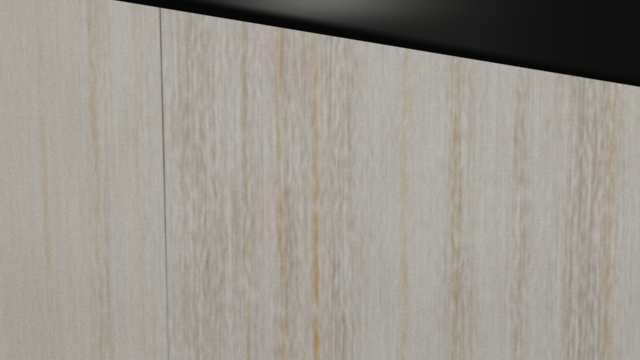
Reproduce this texture procedurally as a Shadertoy shader.

```glsl
// Pale streaked wood panel below a slanted black metal edge with a soft sheen.

vec2 hashGradient(vec2 cell) {
    vec3 q = fract(cell.xyx * vec3(0.1031, 0.1030, 0.0973));
    q += dot(q, q.yzx + 33.33);
    return 2.0 * fract((q.xx + q.yz) * q.zy) - 1.0;
}

float gradientNoise(vec2 p) {
    vec2 cell = floor(p), f = fract(p);
    vec2 w = f * f * f * (f * (f * 6.0 - 15.0) + 10.0);
    float a = dot(hashGradient(cell), f);
    float b = dot(hashGradient(cell + vec2(1, 0)), f - vec2(1, 0));
    float c = dot(hashGradient(cell + vec2(0, 1)), f - vec2(0, 1));
    float d = dot(hashGradient(cell + vec2(1, 1)), f - vec2(1, 1));
    return mix(mix(a, b, w.x), mix(c, d, w.x), w.y);
}

float bell(float x, float center, float width) {
    float d = (x - center) / width;
    return exp(-d * d);
}

// Broad brown bands: center, width, strength
float brownBands(float u) {
    const vec3 bands[9] = vec3[9](
        vec3(0.26, 0.04, 0.38), vec3(0.40, 0.04, 0.25), vec3(0.55, 0.08, 0.50),
        vec3(0.68, 0.04, 0.38), vec3(0.80, 0.05, 0.55), vec3(0.94, 0.06, 0.50),
        vec3(1.28, 0.04, 0.42), vec3(1.46, 0.03, 0.38), vec3(1.65, 0.08, 0.62));
    float sum = 0.0;
    for (int i = 0; i < 9; i++) sum += bands[i].z * bell(u, bands[i].x, bands[i].y);
    return sum;
}

// Narrow ochre veins: center, width, strength
float ochreVeins(float u) {
    const vec3 veins[9] = vec3[9](
        vec3(0.106, 0.008, 0.35), vec3(0.25, 0.009, 0.40), vec3(0.37, 0.010, 0.22),
        vec3(0.676, 0.008, 0.40), vec3(0.775, 0.011, 0.55), vec3(0.873, 0.010, 0.75),
        vec3(1.127, 0.012, 0.48), vec3(1.273, 0.014, 0.42), vec3(1.713, 0.014, 0.48));
    float sum = 0.0;
    for (int i = 0; i < 9; i++) sum += veins[i].z * bell(u, veins[i].x, veins[i].y);
    return sum;
}

vec3 woodPanel(vec2 p, float pixel) {
    const vec3 paleWood = vec3(0.706, 0.694, 0.667);
    const vec3 brown = vec3(0.53, 0.48, 0.425);
    const vec3 ochre = vec3(0.64, 0.52, 0.32);
    const float seamX = 0.444;

    // Grain lines fan out slightly toward the bottom
    float u = p.x - (1.0 - p.y) * 0.045 * (1.0 - p.x);
    float rightBoard = smoothstep(-pixel, pixel, u - seamX);
    float wobble = 0.004 * gradientNoise(vec2(u * 12.0, p.y * 9.0));
    float g = u + wobble;

    // Long fibres, short flecks and slow cloudy variation
    float fineFibre = gradientNoise(vec2(g * 125.0, p.y * 4.0));
    float wideFibre = gradientNoise(vec2(g * 55.0 + 7.0, p.y * 2.2));
    float fleck = gradientNoise(vec2(g * 88.0, p.y * 25.0 + 3.0));
    float cloud = gradientNoise(vec2(u * 8.0, p.y * 4.0 + 11.0));
    float fibre = 0.55 * fineFibre + 0.6 * wideFibre;

    float bands = brownBands(u);
    float contrast = mix(0.65, 1.0, rightBoard);
    float stain = bands * (0.38 + 0.75 * fibre + 0.65 * fleck);
    stain += 0.09 + 0.24 * fibre + 0.16 * fleck + 0.12 * cloud;
    vec3 color = mix(paleWood, brown, clamp(stain * contrast, 0.0, 0.8));

    float breakup = 0.55 + 0.8 * gradientNoise(vec2(g * 25.0, p.y * 11.0));
    breakup += 0.6 * fleck;
    float lowerVein = bell(u, 0.873, 0.014) * (1.0 - smoothstep(0.45, 0.65, p.y));
    float vein = ochreVeins(g) * (0.7 + 0.7 * lowerVein) * breakup;
    color = mix(color, ochre, clamp(vein, 0.0, 0.85));

    // Joint between the boards, fading downward
    float seam = bell(u, seamX, 0.0028) * mix(0.12, 0.32, smoothstep(0.1, 0.6, p.y));
    color *= 1.0 - seam;

    // Warm shade on the left and a fine speckle
    color *= mix(vec3(0.965, 0.955, 0.94), vec3(1.0), smoothstep(0.0, 0.6, p.x));
    color *= 1.0 - 0.04 * bell(p.y, 0.0, 0.35);
    return color + 0.032 * gradientNoise(p * 210.0) + 0.025 * gradientNoise(p * 115.0);
}

vec3 metalEdge(vec2 p) {
    // The dark lip narrows toward the right
    float lipTop = 1.0 - 0.183 * (p.x - 0.53);
    float aboveLip = smoothstep(-0.012, 0.018, p.y - lipTop);
    float sheen = 0.30 * bell(p.x, 0.87, 0.27) * smoothstep(0.90, 1.0, p.y);
    float tail = 0.065 * bell(p.x, 1.12, 0.34);
    float level = 0.028 + aboveLip * (0.03 + sheen + tail);
    level += 0.012 * aboveLip * gradientNoise(p * 180.0);
    return level * vec3(1.0, 0.99, 0.96);
}

void mainImage(out vec4 fragColor, in vec2 fragCoord) {
    vec2 p = fragCoord / iResolution.y;
    float pixel = 1.0 / iResolution.y;
    float edgeY = 1.0 - 0.165 * (p.x - 0.317);
    float metal = smoothstep(-pixel, pixel, p.y - edgeY);
    vec3 color = mix(woodPanel(p, pixel), metalEdge(p), metal);
    fragColor = vec4(clamp(color, 0.0, 1.0), 1.0);
}
```
